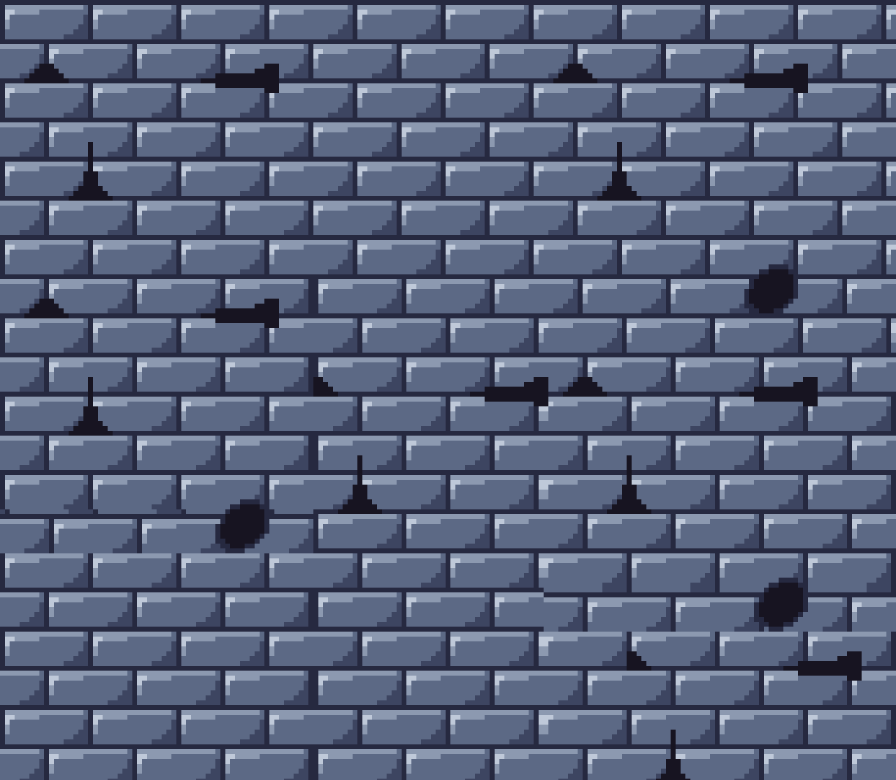
Write a WebGL 1 fragment shader that draws this texture.

```glsl
precision highp float;
// Pixel-art wall of blue-grey bricks in running bond, with slipped courses and dark damage.

uniform vec2 u_resolution;

const float ART_ROWS = 159.3;            // art pixels over the canvas height
const vec2 PITCH = vec2(18.0, 8.0);      // brick plus joint, in art pixels
const vec2 SLIP_X = vec2(64.0, 111.0);   // columns where courses slip sideways
const vec2 SLIP_Y = vec2(56.0, 72.0);    // rows below which they slip
const int SAMPLES = 3;                   // antialiasing samples per axis

const vec3 FACE = vec3(0.36, 0.41, 0.52);
const vec3 LIGHT = vec3(0.55, 0.60, 0.69);
const vec3 GLINT = vec3(0.75, 0.79, 0.85);
const vec3 SHADE = vec3(0.24, 0.27, 0.38);
const vec3 JOINT = vec3(0.15, 0.16, 0.25);
const vec3 PIT = vec3(0.09, 0.08, 0.13);

bool inBox(vec2 p, vec2 lo, vec2 hi) {
  return all(greaterThan(p, lo)) && all(lessThan(p, hi));
}

// One bevelled brick; b counts art pixels from the brick's top left
vec3 brick(vec2 b) {
  if (b.x < 0.0 || b.y < 0.0) return JOINT;
  if (b.y == 1.0 && b.x < 2.0 || b.y == 2.0 && b.x == 0.0) return GLINT;
  if (b.y == 0.0 && b.x < 16.0) return LIGHT;
  if (b.y == 1.0 && b.x < 7.0 || b.x == 0.0 && b.y < 5.0) return LIGHT;
  if (b.x == 16.0 && b.y > 1.0) return SHADE;
  // Stepped shadow in the lower right corner
  float stepStart = b.y == 6.0 ? 12.0 : b.y == 5.0 ? 14.0 : 15.0;
  return b.y > 3.0 && b.x >= stepStart ? SHADE : FACE;
}

// Running bond with slipped patches
vec3 wall(vec2 p) {
  vec2 q = p;
  vec2 slip = step(SLIP_X, p.xx) * step(SLIP_Y, p.yy);
  q.x -= slip.x + slip.y;
  if (inBox(p, vec2(-1.0, 104.0), vec2(SLIP_X.x, 113.0))) q -= 1.0;
  if (inBox(p, vec2(SLIP_X.y, 120.0), vec2(200.0, 129.0))) q.y -= 1.0;
  float course = floor(q.y / PITCH.y);
  q.x -= 0.5 * PITCH.x * mod(course, 2.0);
  return brick(floor(mod(q, PITCH)) - 1.0);
}

bool mound(vec2 d, bool halved) {
  return d.y > -4.0 && d.y < 0.0 && abs(d.x) < d.y + 5.1 && !(halved && d.x < 0.0);
}

bool spike(vec2 d) {
  float height = -d.y / 12.0;
  return height > 0.0 && height < 1.0 && abs(d.x) < 0.5 + 4.2 * pow(1.0 - height, 3.0);
}

// Horizontal gash: tail, body, shoulder and flared end
bool gash(vec2 d) {
  return inBox(d, vec2(31.0, -1.1), vec2(35.0, 0.1))
      || inBox(d, vec2(34.0, -2.1), vec2(47.2, 1.1))
      || inBox(d, vec2(42.0, -3.1), vec2(47.2, 1.1))
      || inBox(d, vec2(44.5, -4.1), vec2(47.2, 2.1));
}

float holeRadius(vec2 d) {
  return length(vec2(d.x + 0.25 * d.y, d.y));
}

// The same group of damage recurs at three pairs of anchors
vec3 damage(vec2 p, vec3 color) {
  for (int i = 0; i < 6; i++) {
    float pair = floor(float(i) / 2.0);
    float second = mod(float(i), 2.0);
    vec2 anchor = pair < 0.5 ? vec2(9.5, 17.0) : pair < 1.5 ? vec2(64.5, 81.0) : vec2(9.5, 65.0);
    vec2 stride = pair < 0.5 ? vec2(108.0, 0.0) : pair < 1.5 ? vec2(55.0, 0.0) : vec2(119.0, 72.0);
    vec2 d = p - anchor - second * stride;
    bool halved = pair > 0.5 && mod(pair + second, 2.0) > 0.5;
    if (mound(d, halved) || spike(d - vec2(9.0, 24.0)) || gash(d)) color = PIT;
    if (second > 0.5 || pair > 1.5) {
      float r = holeRadius(d - vec2(40.1, 42.4));
      if (r < 5.4) color = r < 4.4 ? PIT : JOINT;
    }
  }
  return color;
}

void main() {
  vec3 sum = vec3(0.0);
  for (int y = 0; y < SAMPLES; y++) {
    for (int x = 0; x < SAMPLES; x++) {
      vec2 jitter = (vec2(float(x), float(y)) + 0.5) / float(SAMPLES) - 0.5;
      vec2 p = (gl_FragCoord.xy + jitter) / u_resolution.y;
      // Snap to art pixel centres, counted from the top left
      p = floor(vec2(p.x, 1.0 - p.y) * ART_ROWS) + 0.5;
      sum += damage(p, wall(p));
    }
  }
  gl_FragColor = vec4(sum / float(SAMPLES * SAMPLES), 1.0);
}
```
